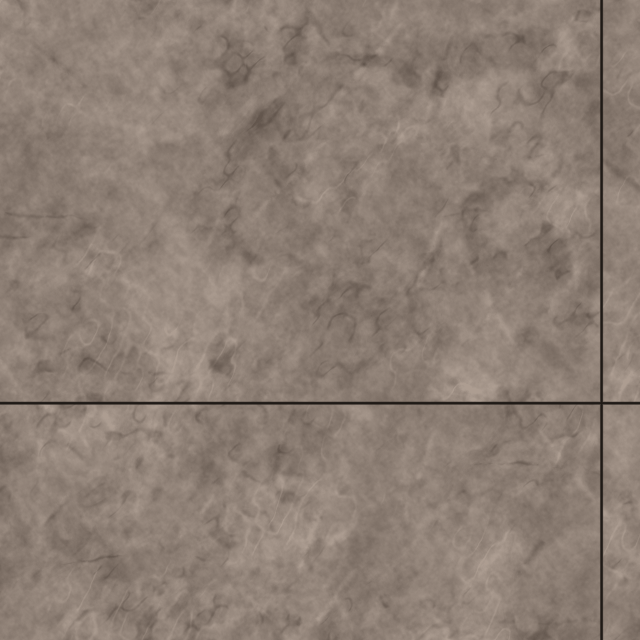
Give the GLSL for this texture, as a Shadertoy shader.

```glsl
// Large taupe marble tiles separated by thin dark joints.
// Each tile layers cloud noise, soft angular facets, gritty curled flecks,
// and scattered straight veins and cracks, all seeded by the tile index.

const vec2 TILE_SIZE = vec2(1.0);
const vec2 JOINT_CORNER = vec2(0.940, 0.370);
const float JOINT_HALF_WIDTH = 0.0021;
const float JOINT_SOFTNESS = 0.0014;

const vec3 STONE = vec3(0.556, 0.500, 0.459);
const vec3 TONE_RANGE = vec3(0.105, 0.101, 0.097);
const vec3 JOINT = vec3(0.12, 0.10, 0.085);

float hash(vec2 p) {
    vec3 q = fract(p.xyx * 0.1031);
    q += dot(q, q.yzx + 33.33);
    return fract((q.x + q.y) * q.z);
}

vec2 hash2(vec2 p) {
    return vec2(hash(p), hash(p + 57.3));
}

float noise(vec2 p) {
    vec2 i = floor(p), f = fract(p);
    f = f * f * (3.0 - 2.0 * f);
    float low = mix(hash(i), hash(i + vec2(1, 0)), f.x);
    float high = mix(hash(i + vec2(0, 1)), hash(i + vec2(1, 1)), f.x);
    return mix(low, high, f.y);
}

// Layered noise centred on zero
float fbm(vec2 p) {
    float sum = 0.0, amp = 0.5;
    for (int i = 0; i < 5; i++) {
        sum += amp * (noise(p) - 0.5);
        p = mat2(1.6, 1.2, -1.2, 1.6) * p + 11.7;
        amp *= 0.58;
    }
    return sum;
}

vec2 rotate(vec2 p, float a) {
    float c = cos(a), s = sin(a);
    return vec2(c * p.x + s * p.y, c * p.y - s * p.x);
}

// Thin curled lines along the mid level of noise, from 0 to 1
float curls(vec2 p, float sharpness) {
    float ridge = 1.0 - abs(2.0 * noise(p) - 1.0);
    return smoothstep(sharpness, 1.0, ridge);
}

// Angular patches with blended borders, from -0.5 to 0.5
float facets(vec2 p) {
    vec2 cell = floor(p);
    float sum = 0.0, total = 0.0;
    for (int y = -1; y <= 1; y++)
    for (int x = -1; x <= 1; x++) {
        vec2 id = cell + vec2(x, y);
        vec2 r = id + hash2(id) - p;
        float weight = exp(-24.0 * dot(r, r));
        sum += weight * (hash(id + 9.1) - 0.5);
        total += weight;
    }
    return sum / max(total, 1e-9);
}

// Scattered tapered strokes, leaning either way around the given angle
float strokes(vec2 p, float seed, int count, float angle, float spread, float reach, float width) {
    float ink = 0.0;
    for (int i = 0; i < count; i++) {
        vec2 key = vec2(float(i) * 3.7 + 1.0, seed);
        vec2 rnd = hash2(key + 21.0);
        float lean = angle + spread * (rnd.x - 0.5);
        lean *= rnd.y < 0.4 ? -1.0 : 1.0;
        vec2 r = rotate(p - hash2(key), lean);
        float taper = 1.0 - abs(r.x) / (reach * mix(0.4, 1.0, hash(key + 5.0)));
        float across = r.y / (width * (0.5 + max(taper, 0.0)));
        float mark = smoothstep(0.0, 0.5, taper) * exp(-across * across);
        ink = max(ink, mark * mix(0.4, 1.0, hash(key + 8.0)));
    }
    return ink;
}

// Lightness of the stone around its base colour
float stoneTone(vec2 p, float seed) {
    vec2 s = p + seed * 3.17;
    vec2 warp = vec2(fbm(s * 9.0), fbm(s * 9.0 + 41.0));
    vec2 q = s + 0.045 * warp;
    float patches = smoothstep(-0.14, 0.16, fbm(q * 6.0 + 70.0));
    float paleness = smoothstep(0.0, 0.22, fbm(q * 8.0 + 25.0));

    // Broad clouds and facets, then mottling
    float tone = 0.75 * fbm(q * 6.0) + 0.6 * facets(q * vec2(7.5, 5.5));
    tone += mix(1.0, 1.7, patches) * fbm(rotate(q, 0.9) * vec2(24.0, 38.0));
    tone += 0.9 * fbm(rotate(s, -0.9) * vec2(58.0, 92.0));
    tone += 0.30 * (noise(rotate(s, 0.6) * vec2(170.0, 230.0)) - 0.5);

    // Gritty flecks: dark in patches, pale in others
    vec2 grit = s + 0.02 * warp;
    float dark = curls(rotate(grit, 0.8) * vec2(34.0, 62.0), 0.7);
    float fleck = smoothstep(0.48, 0.75, noise(grit * 42.0 + 6.0));
    float pale = curls(rotate(grit, 1.1) * vec2(28.0, 55.0) + 19.0, 0.75);
    tone -= patches * fleck * (0.35 + 0.6 * dark);
    tone += paleness * (0.25 + 0.45 * pale);

    // Pale veins, dark streaks and thin jagged cracks
    vec2 bent = p + 0.013 * warp;
    float wear = smoothstep(-0.16, 0.10, fbm(s * 34.0 + 13.0));
    tone += 0.75 * wear * strokes(bent, seed + 2.0, 34, 1.15, 0.8, 0.13, 0.0050);
    tone -= 0.80 * wear * strokes(bent, seed + 31.0, 20, 1.0, 0.7, 0.08, 0.0045);
    vec2 jagged = p + 0.04 * warp;
    tone -= 0.9 * wear * strokes(jagged, seed + 63.0, 6, 0.05, 0.4, 0.12, 0.0024);
    return tone;
}

void mainImage(out vec4 fragColor, in vec2 fragCoord) {
    vec2 uv = fragCoord / iResolution.xy;
    float pixel = 1.0 / min(iResolution.x, iResolution.y);

    // Tile index and position inside the tile
    vec2 grid = (uv - JOINT_CORNER) / TILE_SIZE;
    vec2 tile = floor(grid), local = fract(grid);
    float seed = floor(90.0 * hash(tile + 14.0));

    float tone = stoneTone(local, seed) + 0.12 * (hash(tile + 3.0) - 0.5);
    vec3 color = STONE + TONE_RANGE * clamp(tone, -1.6, 1.15);

    // Joints
    vec2 edge = min(local, 1.0 - local) * TILE_SIZE;
    float gap = min(edge.x, edge.y) - JOINT_HALF_WIDTH;
    float blur = max(JOINT_SOFTNESS, 0.75 * pixel);
    color = mix(JOINT, color, smoothstep(-blur, blur, gap));

    fragColor = vec4(color, 1.0);
}
```
